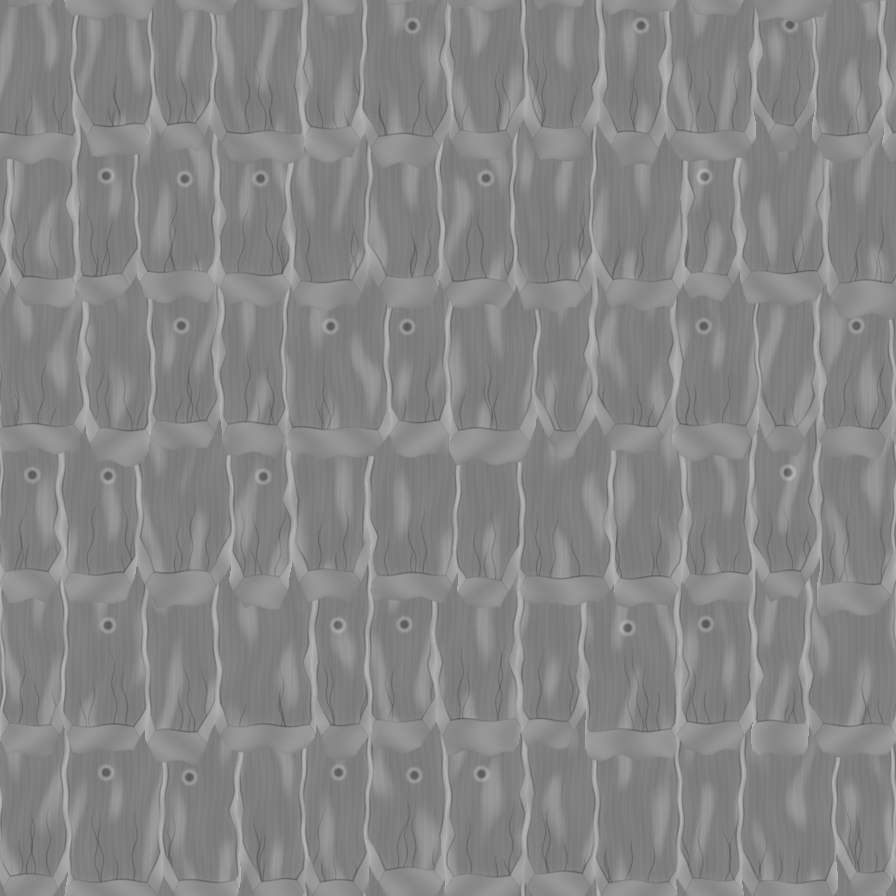
Reproduce this texture map procedurally as a WebGL 1 fragment shader.

```glsl
precision highp float;
// Grey relief of worn wooden shingles: six overlapping rows, about twelve boards each.
// Jittered seams and cut corners form each board; its outline shifted down gives the
// thick lower face. Layered sines add grain, loops add cracks, some boards get a nail.

uniform vec2 u_resolution;

// Hash per board, wrapping over the 12 by 6 layout
float hash(float board, float row, float salt) {
  vec2 id = vec2(mod(board, 12.0), mod(row, 6.0));
  return fract(sin(dot(id, vec2(12.989, 78.233)) + salt * 37.719) * 43758.5);
}

// One unit is a row height
float pixelSize() { return 6.0 / u_resolution.y; }

float stroke(float d, float halfWidth) {
  float px = pixelSize();
  return 1.0 - smoothstep(halfWidth - px, halfWidth + px, abs(d));
}

// Wavering horizontal position of the seam left of a board
float seam(float board, float row, float y) {
  float h = hash(board, row, 1.0);
  return board + (h - 0.5) * 0.4 + 0.025 * sin(y * 7.0 + h * 40.0)
       + 0.012 * sin(y * 23.0 + h * 90.0);
}

// Half width of a gap, some widened by a diamond-shaped chip
float gapWidth(float board, float row, float y) {
  float h = hash(board, row, 2.0);
  float chip = max(0.0, 1.0 - abs(y + 0.25 + 0.3 * hash(board, row, 3.0)) * 8.0);
  return 0.012 + 0.012 * h + 0.03 * step(0.65, h) * chip;
}

// Signed distance to a steep corner cut, positive inside the board
float chamfer(float side, float up, float size) {
  vec2 cut = vec2(0.03 + 0.11 * size, 0.05 + 0.25 * size);
  return (side / cut.x + up / cut.y - 1.0) * cut.x * cut.y / length(cut);
}

// Grain with soft, bent, mostly vertical highlights
float woodTone(float u, float y, float a, float b) {
  float bend = sin(y * 5.0 + a * 30.0) + 0.5 * sin(y * 12.0 + b * 30.0 + u * 4.0);
  float along = sin(u * 11.0 + a * 50.0 + bend);
  float down = sin(y * 7.0 + b * 40.0 + 2.0 * sin(u * 6.0 + a * 20.0));
  float fine = sin(u * 67.0 + bend * 2.0) + 0.7 * sin(u * 121.0 + y * 5.0 + a * 60.0);
  return 0.493 + 0.085 * smoothstep(0.2, 1.1, along * 0.6 + down * 0.5)
       + 0.012 * along * down + 0.007 * fine;
}

// Thin slanted cracks rising from the lower edge
float cracks(float u, float up, float board, float row) {
  float dark = 0.0;
  for (int j = 0; j < 4; j++) {
    float salt = 10.0 + float(j) * 3.0;
    float q = hash(board, row, salt);
    float reach = 0.12 + 0.5 * hash(board, row, salt + 1.0);
    float slant = (hash(board, row, salt + 2.0) - 0.5) * 0.7;
    float x = 0.12 + 0.76 * q + slant * up + 0.025 * sin(up * 24.0 + q * 30.0);
    dark += stroke((u - x) * 0.5, 0.003) * (1.0 - smoothstep(reach * 0.5, reach, up));
  }
  return min(dark, 1.0);
}

// Grey of one row of boards; y is measured down from its mean lower edge
float shingleRow(float x, float y, float row, out float cover) {
  float px = pixelSize();
  float board = floor(x);
  if (x < seam(board, row, y)) board -= 1.0;
  else if (x > seam(board + 1.0, row, y)) board += 1.0;
  float left = (x - seam(board, row, y)) * 0.5;
  float right = (seam(board + 1.0, row, y) - x) * 0.5;
  float u = x - board;
  float a = hash(board, row, 4.0);
  float b = hash(board, row, 5.0);
  float c = hash(board, row, 6.0);

  // Board outline and its shifted lower face
  float up = (a - 0.5) * 0.09 + 0.01 * sin(u * 9.0 + a * 40.0) - y;
  float thick = 0.17 + 0.07 * hash(board, row, 7.0) + 0.012 * sin(u * 13.0 + b * 30.0);
  float corner = min(chamfer(left, up, b), chamfer(right, up, c));
  float sides = min(left - gapWidth(board, row, y), right - gapWidth(board + 1.0, row, y));
  float body = min(sides, min(up, corner));
  float low = up + thick;
  float face = min(low, min(chamfer(left, low, b), chamfer(right, low, c)));
  cover = smoothstep(-px, px, face);

  float wood = woodTone(u, y, a, b) - 0.11 * cracks(u, up, board, row);
  wood += 0.035 * exp(-max(body, 0.0) * 45.0);

  // Pale face, corner facets and bright gaps
  float facet = smoothstep(-px, px, up - corner);
  float mottle = sin(u * 8.0 + a * 30.0 + 2.0 * sin(y * 11.0 + b * 20.0));
  float rim = 0.56 + 0.03 * mottle + 0.025 * facet;
  rim += 0.09 * exp(-min(left, right) * 35.0);
  rim -= 0.04 * exp(-max(face, 0.0) * 45.0);
  rim -= 0.05 * stroke(up - corner, 0.004) * step(up, 0.02);
  float tone = mix(rim, wood, smoothstep(-px, px, body));
  float wear = 0.65 + 0.35 * sin(y * 15.0 + u * 5.0 + c * 40.0);
  tone -= 0.15 * wear * stroke(body, 0.005);

  // Nail head with a raised ring
  float nail = length(vec2((u - 0.4 - 0.2 * b) * 0.5, y + 0.65 + 0.05 * c));
  float ring = (nail - 0.043) / 0.013;
  float nailTone = 0.11 * exp(-ring * ring) - 0.12 * (1.0 - smoothstep(0.02, 0.034, nail));
  return tone + nailTone * step(hash(board, row, 8.0), 0.37);
}

void main() {
  vec2 uv = gl_FragCoord.xy / u_resolution;
  float x = uv.x * 12.0;
  float s = (1.0 - uv.y) * 6.0 + 0.14;
  float row = floor(s - 0.4);
  float y = s - row - 1.0;

  // The upper row overlaps the one below
  float cover, unused;
  float upper = shingleRow(x, y, row, cover);
  float lower = shingleRow(x, y - 1.0, row + 1.0, unused);
  gl_FragColor = vec4(vec3(mix(lower, upper, cover)), 1.0);
}
```
